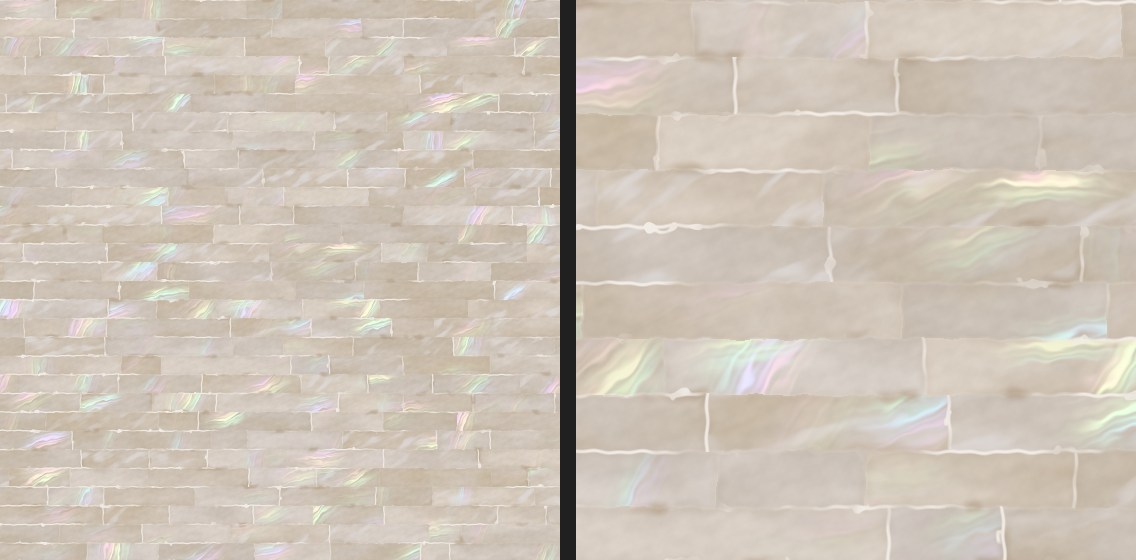
Left: the whole. Right: its middle third, enlarged.
A WebGL 1 fragment shader for this texture:

```glsl
precision highp float;
// Mother-of-pearl mosaic: thin staggered shell strips with worn pale joints and iridescent flecks.

#define ROWS 29.9
#define COLUMNS 6.8
#define JOINT_JITTER 0.8
#define JOINT_WIDTH 0.022
#define WOBBLE 0.014
#define FLECK_GAIN 0.95
#define SAND vec3(0.775, 0.722, 0.650)
#define BODY vec3(0.804, 0.760, 0.714)
#define PALE vec3(0.850, 0.812, 0.775)
#define MILK vec3(0.875, 0.860, 0.862)
#define GROUT vec3(0.945, 0.925, 0.900)
#define STAIN vec3(0.620, 0.520, 0.400)

uniform vec2 u_resolution;

float hash(vec2 p) {
  return fract(sin(dot(p, vec2(127.1, 311.7))) * 4375.85);
}

// Layered, rotated sines, roughly -1 to 1
float cloud(vec2 p) {
  float sum = 0.0, gain = 0.5;
  for (int i = 0; i < 4; i++) {
    p = mat2(0.8, -0.6, 0.6, 0.8) * p * 1.7 + 1.3;
    sum += gain * sin(p.x + 1.4 * sin(p.y));
    gain *= 0.6;
  }
  return sum;
}

// Position of the i-th upright joint in a row, slightly slanted
float jointAt(float i, float row, float height) {
  float slant = 0.03 * (hash(vec2(row, i + 31.0)) - 0.5);
  float ragged = 0.003 * sin(height * 11.0 + i * 2.0 + row);
  return i + JOINT_JITTER * (hash(vec2(i, row)) - 0.5) + slant * (height - 0.5) + ragged;
}

// Streaked iridescent patch: rgb is its colour, a its strength
vec4 fleck(vec2 q, float len, vec2 seed) {
  vec2 centre = vec2(hash(seed) * len, hash(seed + 3.1));
  float angle = mix(0.1, 1.6, pow(hash(seed + 5.7), 1.6));
  vec2 dir = vec2(cos(angle), sin(angle));
  vec2 d = q - centre;
  float along = dot(d, dir);
  float bend = 0.2 * (hash(seed + 7.9) - 0.5);
  float across = dot(d, vec2(-dir.y, dir.x)) + bend * along * along;
  float ripple = cloud(vec2(along * 1.3, across * 3.5) + seed * 7.0);
  float bands = 0.5 + 0.28 * sin(across * 17.0 + 2.5 * ripple)
              + 0.28 * sin(across * 33.0 + 2.0 * along + 4.0 * ripple);
  float spread = mix(0.25, 0.65, hash(seed + 8.3));
  float envelope = exp(-along * along * 1.1 - across * across / (spread * spread));
  float hue = across * 0.45 + 0.12 * ripple + hash(seed + 11.9);
  vec3 tint = vec3(0.88, 0.88, 0.87) + 0.075 * cos(6.2832 * (hue + vec3(0.0, 0.33, 0.67)));
  float strength = pow(hash(seed + 14.3), 3.5);
  float cover = envelope * (0.25 + bands + 0.4 * ripple) * strength * 1.5;
  return vec4(tint + 0.09 * bands * strength, clamp(cover, 0.0, 1.0));
}

void main() {
  vec2 uv = gl_FragCoord.xy / u_resolution;
  float pixel = ROWS / u_resolution.y;
  float aspect = ROWS / COLUMNS;

  // Rows are counted from the top edge; p is in row heights
  vec2 p = vec2(uv.x, uv.y - 1.0) * ROWS;
  p.y += WOBBLE * (sin(p.x * 1.1 + p.y * 2.0) + sin(p.x * 6.7 - p.y) + 0.7 * sin(p.x * 15.0 + p.y));
  float row = floor(p.y);
  float height = p.y - row;

  // Find the strip between two jittered joints
  float x = uv.x * COLUMNS + 9.0 * hash(vec2(row, 4.0));
  float id = floor(x);
  if (x < jointAt(id, row, height)) id -= 1.0;
  else if (x >= jointAt(id + 1.0, row, height)) id += 1.0;
  float left = jointAt(id, row, height);
  float right = jointAt(id + 1.0, row, height);
  float len = (right - left) * aspect;
  vec2 q = vec2((x - left) * aspect, height);
  vec2 seed = vec2(id, row);

  // Shell body: tone per strip, soft clouds, warm tint and fine grain
  vec2 shift = 40.0 * vec2(hash(seed + 0.5), hash(seed + 1.7));
  float tone = 0.5 + 0.36 * cloud(q * vec2(0.5, 1.1) + shift)
             + 0.65 * (hash(seed + 2.3) - 0.5) + 0.15 * cloud(p * 0.12);
  vec3 color = mix(SAND, BODY, smoothstep(0.0, 0.5, tone));
  color = mix(color, PALE, smoothstep(0.45, 0.95, tone));
  color += (hash(seed + 6.1) - 0.5) * vec3(0.012, 0.0, -0.026);
  color += 0.014 * cloud(vec2(q.x + q.y, q.y * 5.0 - q.x * 2.0) + shift);
  color += 0.010 * cloud(p * 7.0);

  // Milky slanted haze in some strips
  float lean = mix(0.2, 0.9, hash(seed + 9.7));
  float haze = cloud(vec2(q.x * 0.6 + q.y * 0.4, (q.y - q.x * lean) * 2.2) + shift.yx);
  color = mix(color, MILK, 0.75 * smoothstep(0.2, 0.95, haze) * smoothstep(0.4, 0.9, hash(seed + 4.9)));

  // Iridescent flecks, clipped by the strip
  for (int k = 0; k < 2; k++) {
    vec4 sheen = fleck(q, len, seed + 17.3 * float(k + 1));
    color = mix(color, sheen.rgb, sheen.a * FLECK_GAIN);
  }

  // Joints: hairlines that break, fade and chip wider in places
  float line = floor(p.y + 0.5);
  float bed = min(height, 1.0 - height);
  float side = min(q.x, len - q.x);
  float sideId = id + step(len * 0.5, q.x);
  float bedWear = cloud(vec2(p.x * 0.4, line * 5.3)) + 0.35 * cloud(vec2(p.x * 2.1, line * 3.7));
  float sideWear = hash(vec2(sideId + 7.0, row)) + 0.2 * cloud(vec2(height * 2.0, sideId + row * 3.0));
  float chip = 0.09 * smoothstep(0.5, 1.0, cloud(p * 2.3 + 4.0));
  float width = JOINT_WIDTH + chip;
  float soft = 0.02 + 0.5 * pixel;
  float bedLine = 1.0 - smoothstep(width - 0.5 * soft, width + soft, bed);
  float sideLine = 1.0 - smoothstep(width - 0.5 * soft, width + soft, side);
  float grout = max(bedLine * mix(0.1, 1.0, smoothstep(-0.2, 0.65, bedWear)),
                    sideLine * mix(0.1, 0.95, smoothstep(0.3, 0.85, sideWear)));

  // Warm shade beside the joints, with rare brown stains
  float rim = smoothstep(0.2, 0.0, min(bed, side));
  float stain = rim * smoothstep(0.5, 0.95, cloud(p * 0.9 + 9.0));
  color = mix(color, STAIN, 0.06 * rim + 0.4 * stain);
  color = mix(color, GROUT, grout);
  gl_FragColor = vec4(clamp(color, 0.0, 1.0), 1.0);
}
```
